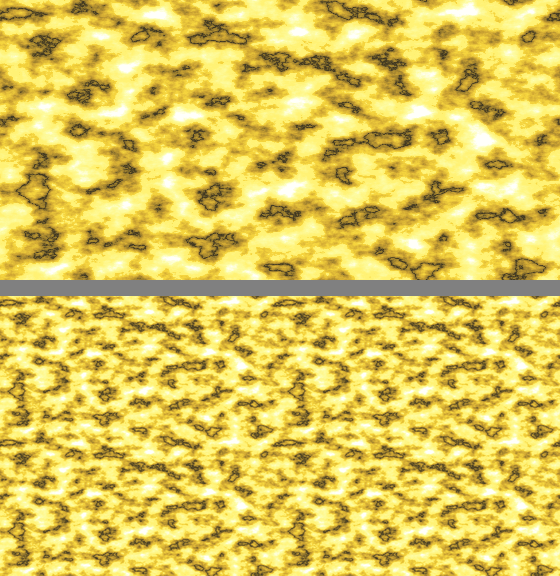
Top, the tile; bottom, the same tile 2 across and 2 down.
A Shadertoy shader for this texture:

```glsl
// Molten gold marble: wrapped gradient noise summed over octaves, stretched sideways.
// The value is folded at a low level, which leaves thin dark jagged loops inside
// the brown patches, then it is coloured by a ramp from soot over gold to white.

#define CELLS vec2(13.0, 11.0)  // whole noise cells across the tile
#define OCTAVES 6
#define GAIN 0.54               // strength of each finer octave
#define SPREAD 4.1              // brings the noise to unit deviation
#define FOLD_LEVEL 1.75         // deviations below the mean where it folds
#define BRIGHT_CALM 0.35        // how much fine grain fades in bright areas
#define SEED 7.0

const vec3 SOOT   = vec3(0.24, 0.21, 0.13);
const vec3 BROWN  = vec3(0.59, 0.48, 0.18);
const vec3 OCHRE  = vec3(0.81, 0.65, 0.20);
const vec3 GOLD   = vec3(0.96, 0.83, 0.24);
const vec3 YELLOW = vec3(1.00, 0.95, 0.46);
const vec3 CREAM  = vec3(0.99, 0.99, 0.66);
const vec3 WHITE  = vec3(1.00, 1.00, 0.98);

float hash(vec2 cell, float seed) {
    vec3 q = fract(vec3(cell.xyx + seed * 17.31) * vec3(0.1031, 0.1030, 0.0973));
    q += dot(q, q.yzx + 33.33);
    return fract((q.x + q.y) * q.z);
}

// Slope at one lattice corner, dotted with the offset from it
float corner(vec2 cell, vec2 offset, vec2 period, float seed) {
    float angle = 6.28319 * hash(mod(cell, period), seed);
    return dot(vec2(cos(angle), sin(angle)), offset);
}

// Gradient noise that repeats after a whole number of cells
float gradientNoise(vec2 p, vec2 period, float seed) {
    vec2 i = floor(p);
    vec2 f = p - i;
    vec2 w = f * f * f * (f * (f * 6.0 - 15.0) + 10.0);
    vec2 e = vec2(1.0, 0.0);
    float low  = mix(corner(i, f, period, seed),
                     corner(i + e.xy, f - e.xy, period, seed), w.x);
    float high = mix(corner(i + e.yx, f - e.yx, period, seed),
                     corner(i + e.xx, f - e.xx, period, seed), w.x);
    return mix(low, high, w.y);
}

// Broad shapes plus grain; the grain is calmer where the shapes are bright
float moltenHeight(vec2 uv) {
    float broad = 0.0;
    float grain = 0.0;
    float amplitude = 1.0;
    vec2 period = CELLS;
    for (int k = 0; k < OCTAVES; k++) {
        float seed = SEED + float(k);
        vec2 shift = vec2(0.37, 0.71) * seed;
        float n = amplitude * gradientNoise(uv * period + shift, period, seed);
        if (k < 2) broad += n;
        else grain += n;
        amplitude *= GAIN;
        period *= 2.0;
    }
    float calm = BRIGHT_CALM * smoothstep(0.1, 0.4, broad);
    return SPREAD * (broad + grain * (1.0 - calm));
}

float ramp(float from, float to, float x) {
    return clamp((x - from) / (to - from), 0.0, 1.0);
}

// Colour by distance from the fold
vec3 goldRamp(float d) {
    vec3 c = mix(SOOT, BROWN, ramp(0.0, 0.32, d));
    c = mix(c, OCHRE, ramp(0.32, 0.95, d));
    c = mix(c, GOLD, ramp(0.95, 1.75, d));
    c = mix(c, YELLOW, smoothstep(1.85, 2.15, d));
    c = mix(c, CREAM, ramp(2.5, 3.5, d));
    return mix(c, WHITE, ramp(3.4, 4.0, d));
}

void mainImage(out vec4 fragColor, in vec2 fragCoord) {
    vec2 uv = fragCoord / iResolution.xy;
    float folded = abs(moltenHeight(uv) + FOLD_LEVEL);
    fragColor = vec4(goldRamp(folded), 1.0);
}
```
